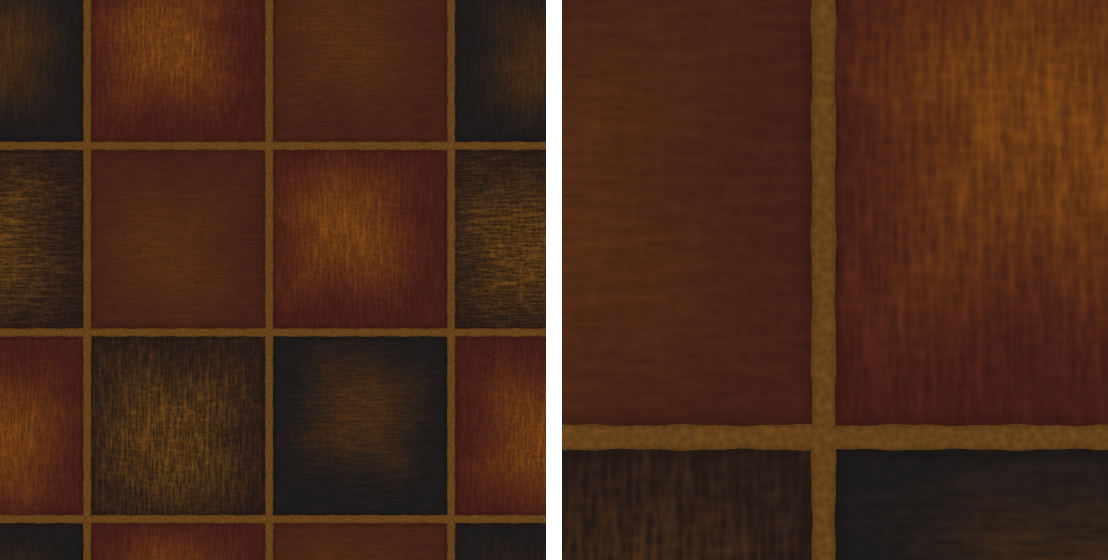
Left, the full canvas; right, a detail of the centre.
Write a Shadertoy shader that draws this pattern.

```glsl
const float TAU = 6.2831853;

vec2 hash2(vec2 p) {
    vec3 q = fract(p.xyx * vec3(0.1031, 0.1030, 0.0973));
    q += dot(q, q.yzx + 33.33);
    return fract((q.xx + q.yz) * q.zy);
}

// Distance to the nearest scattered point; the lattice wraps at period
float cellular(vec2 p, vec2 period) {
    vec2 id = floor(p), f = fract(p);
    float nearest = 2.0;
    for (int y = -1; y <= 1; y++)
    for (int x = -1; x <= 1; x++) {
        vec2 n = vec2(x, y);
        vec2 toPoint = n + hash2(mod(id + n, period)) - f;
        nearest = min(nearest, dot(toPoint, toPoint));
    }
    return sqrt(nearest);
}

// Brushed fibres running along y, centred on zero
float fibres(vec2 p) {
    vec2 coarse = vec2(56.0, 7.0), fine = vec2(84.0, 26.0), weave = vec2(16.0, 60.0);
    return 0.5 * cellular(p * coarse, 3.0 * coarse)
         + 0.35 * cellular(p * fine, 3.0 * fine)
         + 0.25 * cellular(p * weave, 3.0 * weave) - 0.5;
}

// Glaze families: black, red, russet, umber
// rim.w is the glow radius, heart.w the grain strength
const vec4 rim[4] = vec4[4](
    vec4(0.118, 0.106, 0.106, 0.46), vec4(0.275, 0.115, 0.095, 0.50),
    vec4(0.268, 0.130, 0.092, 0.52), vec4(0.170, 0.115, 0.092, 0.58));
const vec4 heart[4] = vec4[4](
    vec4(0.265, 0.165, 0.085, 0.55), vec4(0.430, 0.235, 0.080, 0.60),
    vec4(0.325, 0.175, 0.082, 0.45), vec4(0.325, 0.210, 0.085, 1.10));
const int layout9[9] = int[9](3, 0, 1, 2, 1, 3, 1, 2, 0);

vec3 glaze(vec2 cell, vec2 f) {
    int index = int(cell.x + 3.0 * cell.y + 0.5);
    int kind = layout9[index];

    // Grain alternates between upright and level
    vec2 p = cell + f + 0.5;
    float grain = fibres(index % 2 == 0 ? p : p.yx);

    // Soft, squarish glow with a cloudy outline
    vec2 seed = hash2(cell + 7.0);
    vec2 q = f - (seed - 0.5) * 0.16;
    q += 0.03 * sin(q.yx * vec2(13.0, 11.0) + seed * TAU)
       + 0.015 * sin(q.yx * vec2(29.0, 23.0) + seed.yx * TAU);
    float reach = pow(dot(q * q, q * q), 0.25);
    float glow = 1.0 - smoothstep(0.04, rim[kind].w, reach);

    float tone = clamp(glow + grain * heart[kind].w * (0.35 + glow), 0.0, 1.2);
    return mix(rim[kind].rgb, heart[kind].rgb, tone) * (1.0 + 0.45 * grain * heart[kind].w);
}

void mainImage(out vec4 fragColor, in vec2 fragCoord) {
    // Three tiles across and three down
    vec2 p = 3.0 * fragCoord / iResolution.xy - vec2(0.479, 0.219);
    vec2 cell = mod(floor(p), 3.0);
    vec2 f = fract(p) - 0.5;
    float pixel = 3.0 / min(iResolution.x, iResolution.y);

    // Distance from the joint centre, slightly uneven along its length
    vec2 joint = 0.5 - abs(f);
    joint += 0.0012 * sin(p.yx * TAU * 5.0) + 0.0008 * sin(p.yx * TAU * 13.0 + 1.0);
    float d = min(joint.x, joint.y) - 0.022;

    // Tile, darkened beside the joint
    vec3 color = glaze(cell, f) * mix(0.86, 1.0, smoothstep(0.0, 0.035, d));

    // Speckled grout with softly shaded sides
    float speckle = cellular(p * 70.0, vec2(210.0)) - 0.45;
    vec3 grout = vec3(0.405, 0.262, 0.105) * (1.0 + 0.22 * speckle);
    grout *= mix(1.0, 0.88, smoothstep(-0.012, 0.0, d));

    color = mix(grout, color, smoothstep(-0.7 * pixel, 0.7 * pixel, d));
    fragColor = vec4(color, 1.0);
}
```
